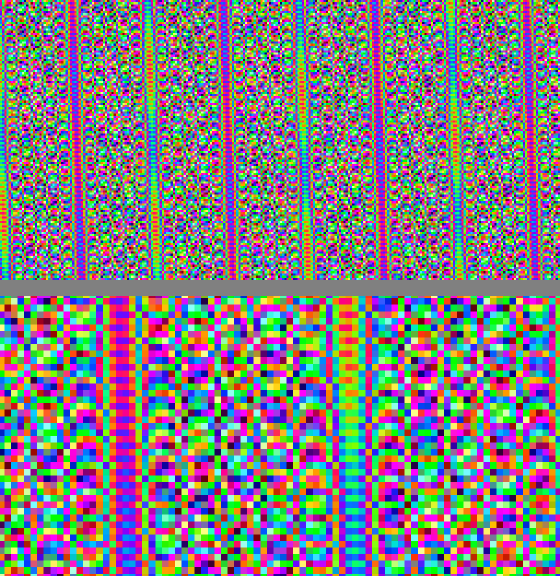
Top, the full canvas; bottom, a detail of the centre.
This pattern is drawn by a Shadertoy shader. Its source:

```glsl
// Woven mosaic of rainbow cells: thin upright bands, red-cyan and violet-lime in turn, among columns of scales.

const float TAU = 6.2831853;
const float ROWS = 128.0;          // cells down the canvas
const float BAND_SPACING = 34.6;   // cells between band centres
const float BAND_LEAN = 0.035;     // sideways cells per row
const float SCALE_COLUMNS = 6.0;   // columns of scales from band to band
const float CHIRP = 0.5 * SCALE_COLUMNS / BAND_SPACING; // hue turns per squared cell
const float WEAVE_WIDTH = 0.3;     // sideways swing of the rows, in cells
const float WEAVE_RATE = 0.26;     // swings per row
const float STRIPE_HUE = 0.1;      // hue step between neighbouring rows
const float DRIFT_ROWS = 72.0;     // rows per red-cyan exchange
const float VIOLET = 0.72;
const float CONTRAST = 0.58;

float hash(float n) {
    return fract(sin(n * 12.9898) * 43758.5453);
}

// Clipped cosine rainbow, red at zero; split pulls its channels apart
vec3 rainbow(float hue, float split) {
    vec3 phase = hue - vec3(0.0, 1.0, 2.0) / 3.0 + split * vec3(-1.0, 0.0, 1.0);
    return clamp(0.5 + CONTRAST * cos(TAU * phase), 0.0, 1.0);
}

// Slow change of hue down the core of one band
float bandHue(float band, float row) {
    bool isViolet = mod(band, 2.0) > 0.5;
    float redWave = cos(TAU * (row - 27.0 - band * band) / DRIFT_ROWS);
    float violetWave = sin(TAU * (row / DRIFT_ROWS + hash(band)));
    return isViolet ? VIOLET + 0.1 * violetWave : 0.25 - 0.25 * redWave;
}

// Colour of one cell, rows counted from the top
vec3 cellColor(vec2 cell) {
    float across = cell.x - BAND_LEAN * (cell.y - 0.5 * ROWS);
    float band = floor(across / BAND_SPACING + 0.5);
    float offset = across - band * BAND_SPACING;
    float flank = smoothstep(1.0, 8.0, abs(offset));

    // Swinging the chirp leaves the core calm and breaks its echoes into scales
    float woven = offset + WEAVE_WIDTH * sin(TAU * WEAVE_RATE * cell.y);
    float stripe = STRIPE_HUE * (1.0 - 2.0 * mod(cell.y, 2.0));
    float hue = CHIRP * woven * woven + stripe + bandHue(band, cell.y);

    // Flanks lose some purity, giving dark and pale cells
    float split = 0.17 * flank * sin(TAU * (0.37 * cell.y + 0.21 * cell.x));
    return rainbow(hue, split);
}

void mainImage(out vec4 fragColor, in vec2 fragCoord) {
    vec3 color = vec3(0.0);

    // Average four points per pixel to soften the cell edges
    for (int k = 0; k < 4; k++) {
        vec2 jitter = vec2(k % 2, k / 2) * 0.5 - 0.25;
        vec2 point = (fragCoord + jitter) / iResolution.y;
        color += cellColor(floor(vec2(point.x, 1.0 - point.y) * ROWS));
    }
    fragColor = vec4(color / 4.0, 1.0);
}
```
